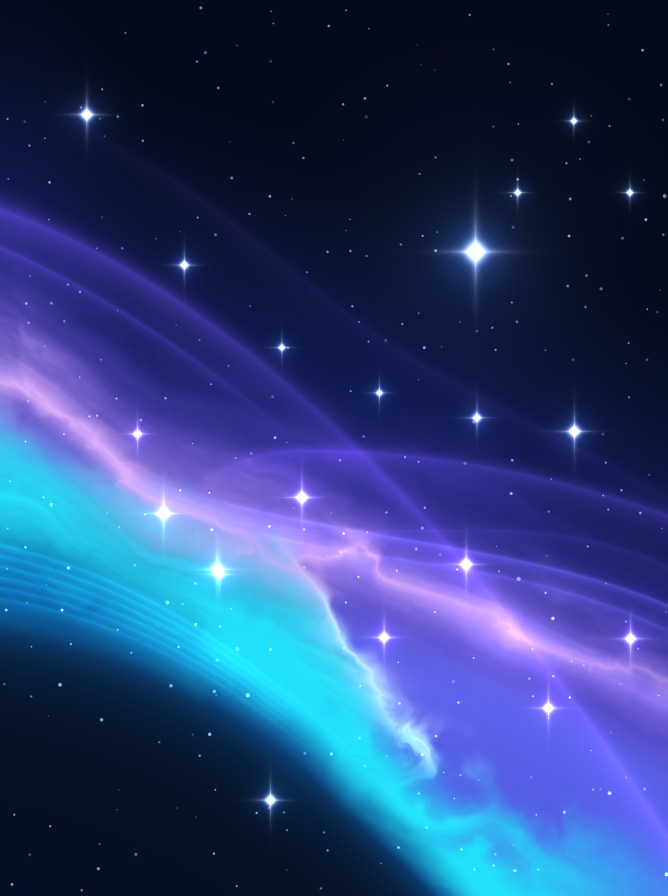
A WebGL 1 fragment shader for this background:

```glsl
precision highp float;
// A night sky crossed by a diagonal nebula: a pink ridge above a cyan river,
// violet light trails, chains of four-pointed stars and scattered star dust.
// Curves are height formulas over x; stretched fbm noise frays them.
uniform vec2 u_resolution;
#define SCALE vec2(0.746, 1.0)
#define WISP_AMOUNT 0.11
#define TRAIL_GLOW 0.42
#define FILAMENT_GLOW 0.3
#define DUST_GLOW 0.75
#define HERO_POS vec2(0.712, 0.719)
#define HERO_SIZE 0.066
const vec3 NAVY = vec3(0.024, 0.042, 0.105);
const vec3 BLUE = vec3(0.060, 0.105, 0.330);
const vec3 VIOLET = vec3(0.210, 0.190, 0.630);
const vec3 LAVENDER = vec3(0.500, 0.420, 0.950);
const vec3 PERIWINKLE = vec3(0.330, 0.370, 0.900);
const vec3 ORCHID = vec3(0.480, 0.270, 0.850);
const vec3 PINK = vec3(0.880, 0.690, 0.980);
const vec3 CYAN = vec3(0.130, 0.880, 0.980);
const vec3 TEAL = vec3(0.040, 0.360, 0.590);
const vec3 ICE = vec3(0.300, 0.550, 1.000);

float hash(vec2 p) { return fract(sin(dot(p, vec2(127.1, 311.7))) * 43758.55); }
float noise(vec2 p) {
  vec2 i = floor(p), f = fract(p);
  f = f * f * (3.0 - 2.0 * f);
  return mix(mix(hash(i), hash(i + vec2(1, 0)), f.x),
             mix(hash(i + vec2(0, 1)), hash(i + vec2(1, 1)), f.x), f.y);
}
float fbm(vec2 p) {
  float sum = 0.0, amp = 0.5;
  for (int i = 0; i < 5; i++) {
    sum += amp * noise(p);
    p = p * 2.03 + 3.7;
    amp *= 0.5;
  }
  return sum;
}
// Heights of the main nebula curves
float ridgeLine(float x) {
  return 0.505 - 0.293 * x + 0.07 * x * (1.0 - x) + 0.072 * (1.0 - smoothstep(0.02, 0.24, x));
}
float riverTop(float x) {
  return 0.53 - 0.42 * x - 0.12 * smoothstep(0.4, 0.65, x) + 0.06 * smoothstep(0.7, 0.95, x);
}
float riverBottom(float x) { return 0.31 - x * (0.12 + x * (0.45 + 0.12 * x)); }
// Light trail: crisp upper side, soft lower side
float trail(float d, float width) { return exp(-abs(d) / (d > 0.0 ? width : width * 3.0)); }
// Four-pointed star with a soft halo
vec3 sparkle(vec2 d, float size, vec3 tint) {
  vec2 a = abs(d) / size;
  float thin = 1.0 / max(0.05, 0.6 / (u_resolution.y * size));
  float rays = exp(-a.x * thin - a.y * 3.0) + exp(-a.y * thin - a.x * 3.8);
  float core = exp(-dot(a, a) * 45.0);
  return vec3(0.95, 0.95, 1.0) * (rays + core) + tint * exp(-length(a) * 3.4) * 0.5;
}
// Dots jittered inside grid cells; the share gives the filled cells
float dust(vec2 p, float cells, float share, float radius) {
  vec2 id = floor(p * cells);
  vec2 jitter = 0.2 + 0.6 * vec2(hash(id + 7.3), hash(id + 19.1));
  float d = length(fract(p * cells) - jitter) / cells;
  float r = radius * (0.5 + hash(id + 31.7)), soft = 0.8 / u_resolution.y;
  float lit = step(hash(id + cells), share) * (0.3 + 0.7 * hash(id + 3.1));
  return lit * (1.0 - smoothstep(r - soft, r + soft, d));
}
vec3 nebula(vec2 uv, vec2 p) {
  float x = uv.x, y = uv.y, h = y - ridgeLine(x), low = y - riverBottom(x);
  // Noise stretched along the diagonal flow
  vec2 flow = vec2(dot(p, vec2(0.84, -0.55)), dot(p, vec2(0.55, 0.84)));
  float warp = fbm(flow * 6.0 + 4.0);
  float cloud = fbm(flow * vec2(5.0, 11.0) + 2.4 * warp) - 0.48;
  float strands = fbm(vec2(x * 3.0 + warp, h * 42.0 + warp * 3.0));
  // Sky, violet haze and the glow around the ridge
  vec3 col = mix(NAVY, BLUE, 1.0 - smoothstep(0.1, 0.48, h));
  col = mix(col, VIOLET, (1.0 - smoothstep(0.0, 0.22, h + cloud * 0.1)) * (0.7 + 0.5 * strands));
  col = mix(col, PERIWINKLE, 1.0 - smoothstep(-0.1, 0.0, h));
  col = mix(col, LAVENDER, exp(-abs(h) / 0.045) * (0.5 + 0.7 * strands));
  // Cyan river, its dim lower left and pale foam
  float top = riverTop(x) - y + cloud * WISP_AMOUNT * 1.5;
  float river = smoothstep(-0.05, 0.06, top) * (1.0 - 0.75 * smoothstep(0.74, 1.04, x));
  float shade = (1.0 - smoothstep(0.05, 0.45, x)) * (1.0 - smoothstep(0.05, 0.16, low + cloud * 0.15));
  float murk = clamp(shade * 0.8 + cloud * 0.9 + (strands - 0.48) * 0.5, 0.0, 1.0);
  col = mix(col, mix(CYAN, TEAL, murk), river);
  float foam = exp(-abs(top) * 38.0) * smoothstep(0.36, 0.5, x) * (1.0 - smoothstep(0.64, 0.78, x));
  col += vec3(0.5, 0.4, 0.2) * foam * smoothstep(-0.1, 0.15, cloud);
  // Dark lower bank with a teal glow
  vec3 deep = NAVY + vec3(0.0, 0.02, 0.04) + TEAL * 0.65 * exp(min(low, 0.0) * 26.0);
  col = mix(deep, col, smoothstep(-0.02, 0.055, low + cloud * 0.04));
  // Pink ridge, wide at the left, with a knot where the trail crosses it
  float ridge = exp(-abs(h + cloud * WISP_AMOUNT) / mix(0.034, 0.018, x)) * (0.6 + 0.9 * strands);
  col = mix(col, PINK, clamp(ridge * (0.95 - 0.4 * x), 0.0, 0.95));
  col += PINK * 0.3 * exp(-length((uv - vec2(0.765, 0.292)) * vec2(1.0, 1.6)) * 20.0);
  // Thin filaments fanning out above the ridge and along the lower bank
  for (int i = 1; i < 7; i++) {
    float k = float(i);
    float fan = h - k * 0.024 * smoothstep(0.22, 1.0, x) + 0.012 * sin(x * 5.0 + k * 2.0);
    float bank = low - 0.012 * k * (1.0 - 0.7 * x) - 0.01;
    col += LAVENDER * trail(fan, 0.0022) * FILAMENT_GLOW * smoothstep(0.22, 0.5, x) * hash(vec2(k, 5.0));
    col += TEAL * trail(bank, 0.002) * FILAMENT_GLOW * (1.0 - smoothstep(0.2, 0.6, x));
  }
  // Violet light trails
  float bow = x - 0.45;
  float arch = y - 0.497 + bow * bow * (bow < 0.0 ? 1.6 : 0.24);
  float light = trail(y - (0.766 - 0.27 * x - 0.43 * x * x), 0.01) * (1.0 - 0.4 * smoothstep(0.2, 0.5, x));
  light += 0.5 * trail(y - (0.724 - 0.33 * x - 0.35 * x * x), 0.003) * (1.0 - smoothstep(0.2, 0.5, x));
  light += 0.7 * trail(arch, 0.006) * smoothstep(0.27, 0.45, x);
  float faint = y - (0.905 - 0.4 * x - 0.06 * smoothstep(0.2, 0.65, x));
  light += 0.2 * trail(faint, 0.007) * smoothstep(0.0, 0.3, x);
  return col + ORCHID * light * TRAIL_GLOW * (1.0 - 0.6 * river);
}
// Four chains of sparkles, each following its own curve
vec3 starChains(vec2 p) {
  vec3 sum = vec3(0.0);
  for (int i = 0; i < 7; i++) {
    float k = float(i), x = 0.206 + 0.123 * k;
    vec2 along = vec2(x, ridgeLine(x) + mix(0.055, -0.065, mod(k, 2.0)));
    sum += sparkle(p - along * SCALE, 0.022 + 0.012 * hash(vec2(k, 2.0)), ORCHID);
    vec2 arc = vec2(0.13 + 0.146 * k, 0.5 + 0.372 * exp(-0.6 * k));
    if (i < 6) sum += sparkle(p - arc * SCALE, 0.036 - 0.017 * sin(k * 0.63), ICE);
    vec2 corner = vec2(0.775 + 0.084 * k, 0.865 - 0.08 * (k - 1.0) * (k - 1.0));
    vec2 fall = vec2(0.245 + 0.08 * k, 0.427 + 0.035 * k - 0.0975 * k * k);
    if (i < 3) sum += sparkle(p - corner * SCALE, 0.02, ICE) + sparkle(p - fall * SCALE, 0.032, ICE);
  }
  return sum;
}
void main() {
  vec2 uv = gl_FragCoord.xy / u_resolution, p = uv * SCALE, hero = p - HERO_POS * SCALE;
  float specks = dust(p, 48.0, 0.16, 0.0011) + dust(p + 0.37, 24.0, 0.12, 0.0015);
  vec3 col = nebula(uv, p) + vec3(0.7, 0.8, 1.0) * specks * DUST_GLOW + starChains(p);
  col += sparkle(hero, HERO_SIZE, ICE) + ICE * 0.2 * exp(-length(hero) * 16.0);
  gl_FragColor = vec4(clamp(col, 0.0, 1.0), 1.0);
}
```
